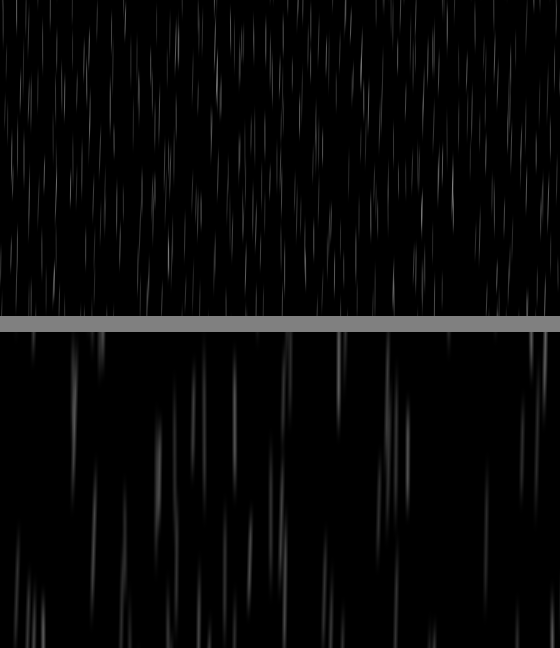
Top: the whole. Bottom: its middle third, enlarged.
This texture is drawn by a Shadertoy shader. Its source:

```glsl
// Thin grey rain streaks falling over black.
// Several layers of randomly shifted columns are cut into cells; about half
// of the cells hold one slightly tilted streak that fades at both ends.

// Sine-free hash: three random values from a cell and its layer
vec3 hash33(vec3 p) {
    p = fract(p * vec3(0.1031, 0.1030, 0.0973));
    p += dot(p, p.yxz + 33.33);
    return fract((p.xxy + p.yxx) * p.zyx);
}

// Brightness of one streak; p is measured from its centre
float streak(vec2 p, float len, float tilt, float pixel) {
    float halfWidth = max(0.0032, 0.9 * pixel);
    float across = max(0.0, 1.0 - abs(p.x - tilt * p.y) / halfWidth);
    float along = clamp(1.0 - abs(2.0 * p.y / len), 0.0, 1.0);
    return across * smoothstep(0.0, 0.75, along);
}

float rainLayer(vec2 uv, float layer, float pixel) {
    vec2 cellSize = vec2(0.05, 0.3);

    // Shift the layer sideways and each column vertically
    uv.x += 0.0313 * layer + 1.0;
    float column = floor(uv.x / cellSize.x);
    uv.y += 3.0 + hash33(vec3(column, 91.0, layer)).x * cellSize.y;

    vec2 cell = floor(uv / cellSize);
    vec2 local = uv - (cell + 0.5) * cellSize;
    vec3 place = hash33(vec3(cell, layer + 11.0));
    vec3 look = hash33(vec3(cell, layer + 47.0));

    // Keep the whole streak inside its cell
    float len = mix(0.13, 0.23, look.x);
    vec2 room = cellSize - vec2(0.014, len);
    vec2 centre = (place.xy - 0.5) * room;
    float tilt = mix(-0.008, 0.035, look.y);
    float strength = mix(0.16, 0.38, look.z * look.z);

    return step(place.z, 0.56) * strength * streak(local - centre, len, tilt, pixel);
}

void mainImage(out vec4 fragColor, in vec2 fragCoord) {
    vec2 uv = fragCoord / iResolution.y;
    float pixel = 1.0 / iResolution.y;

    float rain = 0.0;
    for (int i = 0; i < 5; i++) {
        rain += rainLayer(uv, float(i), pixel);
    }

    fragColor = vec4(vec3(min(rain, 0.5)), 1.0);
}
```
